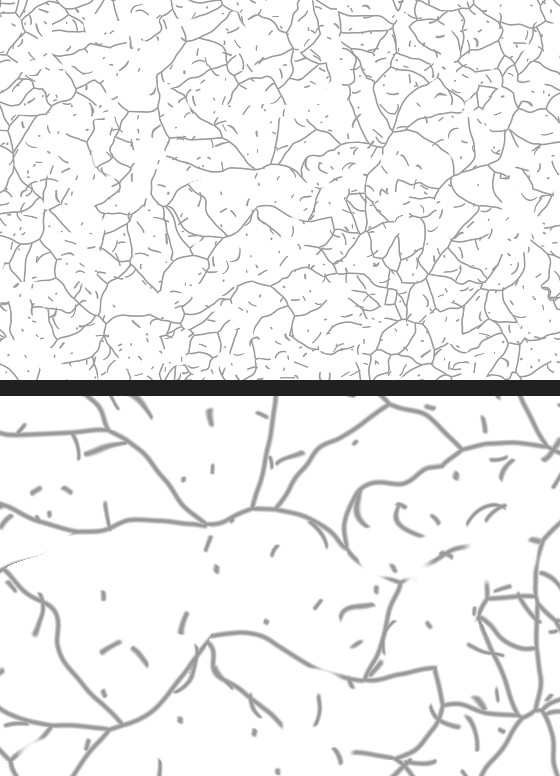
Top, the full canvas; bottom, a detail of the centre.
Reproduce this pattern procedurally as a Shadertoy shader.

```glsl
vec2 hash2(vec2 p) {
    vec3 q = fract(p.xyx * vec3(0.1031, 0.1030, 0.0973));
    q += dot(q, q.yzx + 33.33);
    return fract((q.xx + q.yz) * q.zy);
}

// Smooth two-channel value noise
vec2 noise2(vec2 p) {
    vec2 i = floor(p), f = fract(p);
    f = f * f * (3.0 - 2.0 * f);
    return mix(mix(hash2(i), hash2(i + vec2(1, 0)), f.x),
               mix(hash2(i + vec2(0, 1)), hash2(i + vec2(1, 1)), f.x), f.y);
}

// Sites are dense in some blocks and sparse in others
bool hasSite(vec2 cell) {
    float crowd = hash2(floor(cell / 4.0) + 71.0).x;
    return hash2(cell + 37.0).y < mix(0.13, 0.85, crowd * crowd);
}

// Nearest grain boundary: distance in xy-cell units, then its normal
vec3 grainEdge(vec2 p) {
    vec2 base = floor(p), nearCell = base, nearSite = vec2(9.0);
    for (int y = -3; y <= 3; y++)
    for (int x = -3; x <= 3; x++) {
        vec2 cell = base + vec2(x, y);
        if (!hasSite(cell)) continue;
        vec2 site = cell + hash2(cell) - p;
        if (dot(site, site) < dot(nearSite, nearSite)) {
            nearSite = site;
            nearCell = cell;
        }
    }
    vec3 edge = vec3(9.0, 1.0, 0.0);
    for (int y = -3; y <= 3; y++)
    for (int x = -3; x <= 3; x++) {
        vec2 cell = base + vec2(x, y);
        if (cell == nearCell || !hasSite(cell)) continue;
        // Some boundaries are missing, which merges grains
        if (hash2(cell + nearCell + 211.0).x < 0.15) continue;
        vec2 site = cell + hash2(cell) - p;
        vec2 normal = normalize(site - nearSite);
        float d = dot(0.5 * (site + nearSite), normal);
        if (d < edge.x) edge = vec3(d, normal);
    }
    return edge;
}

// Distance to scattered short bent strokes
float strokeDistance(vec2 p) {
    const float size = 0.035;
    vec2 base = floor(p / size);
    float d = 1.0;
    for (int y = -1; y <= 1; y++)
    for (int x = -1; x <= 1; x++) {
        vec2 cell = base + vec2(x, y);
        vec2 shape = hash2(cell + 131.0), kind = hash2(cell + 317.0);
        if (kind.x > 0.62) continue;
        vec2 v = p - (cell + hash2(cell + 19.0)) * size;
        float a = 3.14159 * shape.x;
        v = mat2(cos(a), -sin(a), sin(a), cos(a)) * v;
        v.y += (kind.y - 0.5) * 50.0 * v.x * v.x;
        v.x -= clamp(v.x, -1.0, 1.0) * 0.0;
        float reach = mix(0.001, 0.019, shape.y * shape.y);
        v.x = max(abs(v.x) - reach, 0.0);
        d = min(d, length(v));
    }
    return d;
}

float line(float d) {
    return 1.0 - smoothstep(0.0004, 0.0037, d);
}

void mainImage(out vec4 fragColor, in vec2 fragCoord) {
    vec2 p = fragCoord / iResolution.y;

    // Coarse bends and fine wiggles
    vec2 wiggle = 0.011 * (noise2(p * 38.0 + 5.0) - 0.5);
    vec2 bent = p + 0.07 * (noise2(p * 10.0) - 0.5) + wiggle;

    // Undo the stretch of the warp to keep an even line width
    vec2 q = bent / 0.045 + 40.0;
    vec2 qx = dFdx(q), qy = dFdy(q);
    vec3 edge = grainEdge(q);
    float stretch = length(vec2(dot(qx, edge.yz), dot(qy, edge.yz)));
    float edgeDistance = edge.x / max(stretch, 0.001) / iResolution.y;

    // Boundaries fade out here and there
    float present = smoothstep(0.24, 0.29, noise2(p * 17.0 + 90.0).x);
    float ink = max(line(edgeDistance) * present,
                    line(strokeDistance(p + wiggle + 3.0)));

    fragColor = vec4(vec3(mix(1.0, 0.6, ink)), 1.0);
}
```
